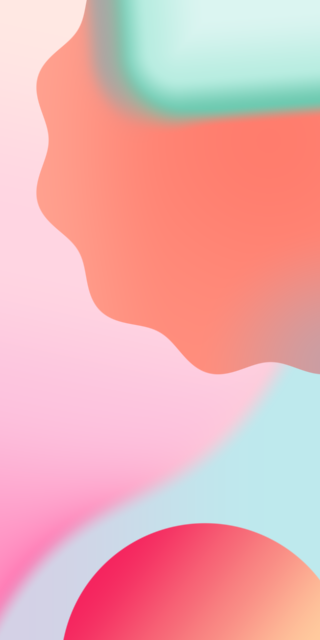
Reproduce this background procedurally as a Shadertoy shader.

```glsl
// Soft abstract wallpaper: a pink and pale blue field split by a glowing S curve,
// a coral twelve-lobed disc holding a blurred mint panel, and a crimson disc below.
// Each part is a signed distance in canvas widths, coloured by smooth gradients.

// Coverage of a shape with an edge about one pixel wide
float fill(float dist) {
    float px = 1.0 / iResolution.x;
    return 1.0 - smoothstep(-px, px, dist);
}

// Signed height above the S curve, corrected by its slope
float curveDistance(vec2 p) {
    float u = (p.x - 0.42) / 0.5;
    float height = 0.455 + 0.24 * u + 0.26 * u * u * u;
    float slope = (0.24 + 0.78 * u * u) / 0.5;
    return (p.y - height) / sqrt(1.0 + slope * slope);
}

// Circle whose radius ripples into twelve lobes
float scallopDistance(vec2 p) {
    vec2 q = p - vec2(0.846, 1.5625);
    return length(q) - 0.724 + 0.030 * cos(12.0 * atan(q.y, q.x));
}

// Rounded lower left corner of a slightly turned panel
float panelDistance(vec2 p) {
    vec2 q = p - vec2(0.56, 1.846);
    float a = 0.075;
    vec2 v = -vec2(cos(a) * q.x + sin(a) * q.y, cos(a) * q.y - sin(a) * q.x);
    return length(max(v, 0.0)) + min(max(v.x, v.y), 0.0) - 0.22;
}

vec3 backgroundColor(vec2 p) {
    // Pink field, paler towards the top
    float h = p.y + 0.22 * p.x;
    vec3 pink = mix(vec3(1.0, 0.60, 0.78), vec3(0.99, 0.765, 0.870), smoothstep(0.2, 0.8, h));
    pink = mix(pink, vec3(1.0, 0.835, 0.885), smoothstep(0.72, 1.2, h));
    pink = mix(pink, vec3(1.0, 0.91, 0.89), smoothstep(1.3, 2.0, h));

    // Hot glow along the curve, fading to the right
    float s = curveDistance(p);
    vec3 glow = mix(vec3(1.0, 0.40, 0.66), vec3(0.99, 0.80, 0.85), smoothstep(0.0, 0.75, p.x));
    pink = mix(pink, glow, 0.85 * exp(-max(s, 0.0) / 0.06));

    vec3 blue = mix(vec3(0.83, 0.82, 0.90), vec3(0.745, 0.912, 0.93), smoothstep(0.05, 0.85, p.x));
    return mix(blue, pink, smoothstep(-0.055, 0.035, s));
}

vec3 scallopColor(vec2 p) {
    // Coral, redder under the panel and dusty at the lower right
    vec3 coral = mix(vec3(1.0, 0.64, 0.57), vec3(1.0, 0.56, 0.495), smoothstep(0.1, 0.55, p.x));
    float heat = exp(-4.5 * dot(p - vec2(0.84, 1.56), p - vec2(0.84, 1.56)));
    coral = mix(coral, vec3(1.0, 0.475, 0.415), 0.85 * heat);
    coral = mix(coral, vec3(0.79, 0.62, 0.64), smoothstep(0.45, 0.0, length(p - vec2(1.05, 0.86))));

    // Mint panel: green rim, pale heart, blur widest on the left
    float d = panelDistance(p);
    float blur = mix(0.085, 0.03, smoothstep(0.28, 0.7, p.x));
    vec3 mint = mix(vec3(0.43, 0.79, 0.69), vec3(0.71, 0.925, 0.875), smoothstep(0.02, 0.13, -d));
    mint = mix(mint, vec3(0.86, 0.96, 0.945), smoothstep(0.08, 0.32, -d));
    vec3 color = mix(coral, mint, smoothstep(blur, -blur, d));

    // Cool haze in the soft left rim
    float haze = exp(-pow((d - 0.01) / 0.05, 2.0)) * smoothstep(0.5, 0.25, p.x);
    return mix(color, vec3(0.57, 0.65, 0.69), 0.65 * haze);
}

vec3 discColor(vec2 p) {
    float t = dot(p - vec2(0.42, 0.27), vec2(0.80, -0.60));
    vec3 color = mix(vec3(0.96, 0.14, 0.37), vec3(0.97, 0.47, 0.49), smoothstep(-0.08, 0.34, t));
    return mix(color, vec3(1.0, 0.80, 0.62), smoothstep(0.22, 0.66, t));
}

void mainImage(out vec4 fragColor, in vec2 fragCoord) {
    vec2 p = fragCoord / iResolution.x;
    p.y *= 2.0 * iResolution.x / iResolution.y;

    vec3 color = backgroundColor(p);
    color = mix(color, scallopColor(p), fill(scallopDistance(p)));
    color = mix(color, discColor(p), fill(length(p - vec2(0.641, -0.086)) - 0.451));
    fragColor = vec4(color, 1.0);
}
```
